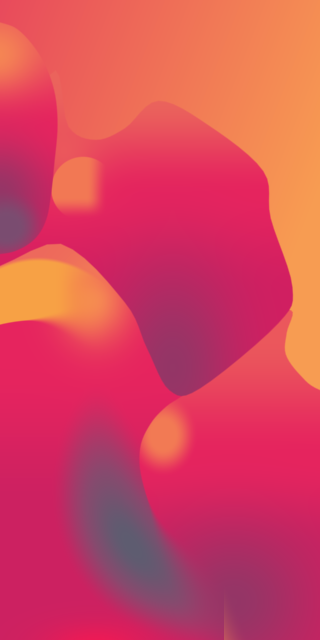
This background is drawn by a Shadertoy shader. Its source:

```glsl
// Draws overlapping soft, liquid folds in coral, pink, plum and slate on an orange gradient.

const int KNOTS = 16;
const int STEPS = 6;

const vec3 YELLOW  = vec3(0.97, 0.63, 0.27);
const vec3 ORANGE  = vec3(0.96, 0.52, 0.33);
const vec3 CORAL   = vec3(0.92, 0.34, 0.36);
const vec3 PINK    = vec3(0.90, 0.14, 0.37);
const vec3 CRIMSON = vec3(0.80, 0.13, 0.38);
const vec3 PLUM    = vec3(0.58, 0.21, 0.40);
const vec3 MAUVE   = vec3(0.55, 0.28, 0.43);
const vec3 SLATE   = vec3(0.37, 0.36, 0.44);

// Catmull-Rom point between b and c
vec2 spline(vec2 a, vec2 b, vec2 c, vec2 d, float t) {
    return b + 0.5 * t * (c - a + t * (2.0 * a - 5.0 * b + 4.0 * c - d
             + t * (3.0 * (b - c) + d - a)));
}

// Signed distance to a smooth closed outline, negative inside
float outline(vec2 p, vec2 k[KNOTS]) {
    float nearest = 1e9, side = 1.0;
    vec2 from = k[0];
    for (int i = 0; i < KNOTS; i++) {
        vec2 a = k[(i + KNOTS - 1) % KNOTS], b = k[i];
        vec2 c = k[(i + 1) % KNOTS], d = k[(i + 2) % KNOTS];
        for (int j = 1; j <= STEPS; j++) {
            vec2 to = spline(a, b, c, d, float(j) / float(STEPS));
            vec2 e = to - from, w = p - from;
            vec2 gap = w - e * clamp(dot(w, e) / max(dot(e, e), 1e-6), 0.0, 1.0);
            nearest = min(nearest, dot(gap, gap));
            bool crosses = (from.y > p.y) != (to.y > p.y);
            if (crosses && w.x < e.x * w.y / e.y) side = -side;
            from = to;
        }
    }
    return side * sqrt(nearest);
}

float cover(float dist, float soft) { return smoothstep(soft, -soft, dist); }

// Falling ramp: 0 above the start height, 1 below the end height
float fall(float y, float start, float end) { return 1.0 - smoothstep(end, start, y); }

vec3 glow(vec3 base, vec3 tint, vec2 p, vec2 centre, vec2 radius) {
    vec2 q = (p - centre) / radius;
    return mix(base, tint, exp(-dot(q, q)));
}

vec3 backdrop(vec2 p) {
    float t = (0.9 * p.x + 0.35 * (200.0 - p.y)) / 110.0;
    return mix(vec3(0.91, 0.29, 0.36), vec3(0.97, 0.61, 0.32), clamp(t, 0.0, 1.0));
}

vec3 lowerLeftFold(vec2 p, float px) {
    vec3 col = mix(PINK, CRIMSON, fall(p.y, 85.0, 40.0));
    col = mix(col, CORAL + vec3(0.01, 0.07, 0.0), smoothstep(109.0, 117.0, p.y));
    col = glow(col, ORANGE, p, vec2(30, 106), vec2(11, 13));
    // Yellow band, sharp at the left and melting to the right
    float bow = (p.x - 12.0) * (p.x - 12.0);
    float soft = mix(px, 8.0, smoothstep(8.0, 32.0, p.x));
    float band = cover(p.y - 119.0 + 0.018 * bow, 0.8)
               * cover(100.0 - 0.01 * bow - p.y, soft) * fall(p.x, 35.0, 17.0);
    col = mix(col, YELLOW, 1.0 - band < 1.0 ? band : 0.0);
    // Curved slate hollow: along and across its bent axis
    vec2 q = p - vec2(46, 33);
    vec2 axis = vec2(0.57, -0.82);
    float along = dot(q, axis) / 29.0;
    float across = dot(q, vec2(axis.y, -axis.x)) - 6.0 * (1.0 - along * along);
    float d = length(vec2(along, across / 12.0));
    col = mix(col, MAUVE, fall(d, 1.7, 0.75));
    col = mix(col, SLATE, fall(d, 1.05, 0.1));
    return glow(col, vec3(0.94, 0.10, 0.33), p, vec2(30, -2), vec2(16, 7));
}

vec3 lowerRightFold(vec2 p) {
    vec3 col = mix(CORAL, PINK, fall(p.y, 94.0, 57.0));
    col = mix(col, CRIMSON, fall(p.y, 56.0, 28.0));
    col = glow(col, PLUM, p, vec2(73, 12), vec2(23, 22));
    float bulb = length((p - vec2(51, 64)) / vec2(10, 12));
    return mix(col, ORANGE - vec3(0.01, 0.04, 0.0), fall(bulb, 1.1, 0.35));
}

vec3 centreFold(vec2 p, float px) {
    vec3 col = mix(CORAL + vec3(0.0, 0.05, 0.0), PINK, fall(p.y, 170.0, 139.0));
    col = mix(col, CRIMSON + vec3(0.02, -0.01, 0.0), fall(p.y, 140.0, 108.0));
    col = glow(col, PLUM, p, vec2(54, 85), vec2(19, 30));
    col = glow(col, CORAL, p, vec2(20, 153), vec2(11, 13));
    // Bulb: crisp on the upper left, dissolving to the lower right
    vec2 q = (p - vec2(26, 141)) / 10.0;
    float bulb = cover(length(q) - 1.0, 0.1 * px)
               * fall(q.x, 0.75, 0.1) * smoothstep(-0.95, -0.25, q.y);
    return mix(col, ORANGE - vec3(0.01, 0.05, 0.0), bulb);
}

vec3 upperLeftFold(vec2 p) {
    vec3 col = mix(CORAL, PINK, fall(p.y, 188.0, 160.0));
    col = mix(col, CRIMSON, fall(p.y, 160.0, 132.0));
    col = glow(col, ORANGE, p, vec2(-1, 183), vec2(12, 11));
    col = glow(col, PLUM, p, vec2(0, 138), vec2(13, 16));
    float hollow = length((p - vec2(2, 129)) / vec2(12, 11));
    return mix(col, vec3(0.48, 0.30, 0.44), fall(hollow, 1.1, 0.3));
}

void mainImage(out vec4 fragColor, in vec2 fragCoord) {
    // Canvas is 100 units wide and 200 units high
    vec2 p = fragCoord / iResolution.xy * vec2(100, 200);
    float px = 100.0 / iResolution.x;

    vec2 right[KNOTS] = vec2[KNOTS](vec2(80, 100), vec2(91, 103), vec2(89.6, 96), vec2(89.3, 89.3),
        vec2(93.8, 82.8), vec2(100, 78.1), vec2(115, 74), vec2(115, -20), vec2(80, -20), vec2(60, 20),
        vec2(49.5, 36), vec2(44.4, 50), vec2(43.8, 60), vec2(47, 67.5), vec2(52, 73), vec2(60, 79));
    vec2 centre[KNOTS] = vec2[KNOTS](vec2(15.6, 176.6), vec2(21.4, 160.4), vec2(29.9, 156.3), vec2(39, 159.9),
        vec2(49.5, 168.5), vec2(65.1, 160.9), vec2(82.3, 146.5), vec2(84.6, 131.8), vec2(91.4, 110.2), vec2(87, 99),
        vec2(62.5, 78.6), vec2(53, 78), vec2(46, 91), vec2(39, 105.5), vec2(19, 123.8), vec2(-5, 119));
    vec2 left[KNOTS] = vec2[KNOTS](vec2(-15, 196), vec2(0, 193), vec2(6.5, 190), vec2(13, 181.8),
        vec2(16.9, 171.9), vec2(18, 161), vec2(17, 149), vec2(15.9, 138.8), vec2(14.5, 131.5), vec2(11.5, 126),
        vec2(6.5, 122.3), vec2(0, 120.6), vec2(-15, 120), vec2(-25, 140), vec2(-25, 175), vec2(-22, 190));

    // Layers from back to front
    bool low = p.x < 70.0 && p.y < 135.0 - 0.45 * p.x;
    vec3 col = low ? lowerLeftFold(p, px) : backdrop(p);
    float melt = mix(px, 9.0, fall(p.y, 45.0, 12.0));
    col = mix(col, lowerRightFold(p), cover(outline(p, right), melt));
    col = mix(col, centreFold(p, px), cover(outline(p, centre), px));
    col = mix(col, upperLeftFold(p), cover(outline(p, left), px));
    fragColor = vec4(col, 1.0);
}
```
